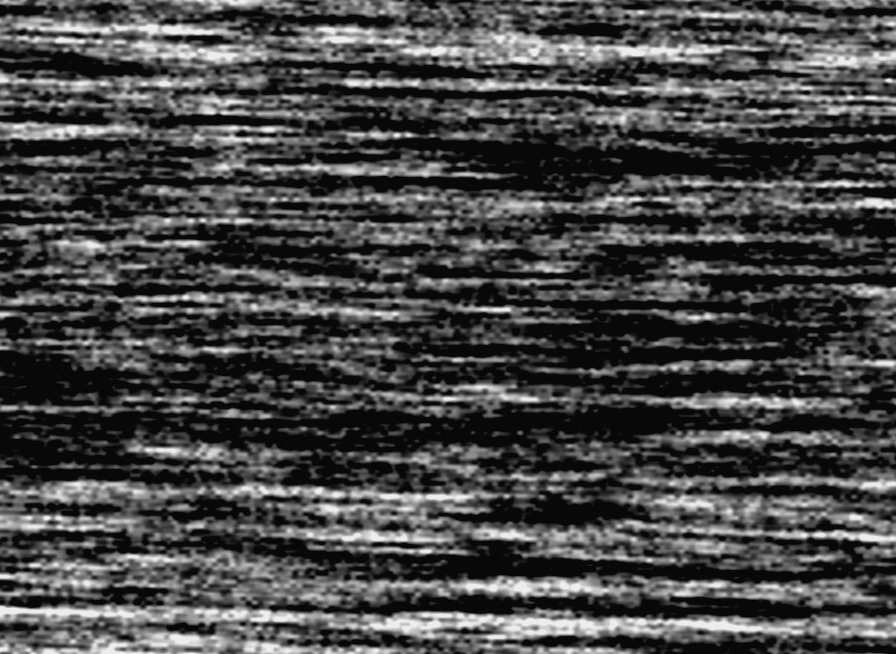
Give the GLSL for this texture, as a WebGL 2 fragment shader.

```glsl
#version 300 es
precision highp float;

#define BASE_LEVEL 0.165
#define EDGE_LIFT 0.22
#define FINE_STREAK 0.40
#define LONG_STREAK 0.34
#define SHORT_STREAK 0.24
#define GRAIN 0.28
#define BAND_CONTRAST 0.16
#define BAND_PERIOD 0.062
#define SLOPE_MIDDLE 0.010
#define SLOPE_EDGE 0.034
#define BLACK_FLOOR 0.03
#define WHITE_CEILING 0.93

uniform vec2 u_resolution;
out vec4 fragColor;

float hash(vec2 p) {
    return fract(sin(dot(p, vec2(127.1, 311.7))) * 43758.545);
}

// One row of smooth noise, shifted at random so that rows never line up
float rowNoise(float x, float row, float seed) {
    x += 37.0 * hash(vec2(row, seed + 0.5));
    float cell = floor(x);
    float t = smoothstep(0.0, 1.0, x - cell);
    float key = row + seed * 17.3;
    return mix(hash(vec2(cell, key)), hash(vec2(cell + 1.0, key)), t);
}

// Signed streak noise; size is the length and thickness of one streak
float streaks(vec2 p, vec2 size, float seed) {
    vec2 q = p / size;
    float row = floor(q.y);
    float t = smoothstep(0.0, 1.0, q.y - row);
    float n = mix(rowNoise(q.x, row, seed), rowNoise(q.x, row + 1.0, seed), t);
    return 2.0 * n - 1.0;
}

void main() {
    vec2 p = gl_FragCoord.xy / u_resolution.y;

    // Brighter, more tilted zones towards the top and bottom
    float edge = smoothstep(0.18, 0.42, abs(p.y - 0.56));
    vec2 q = p;
    q.y += mix(SLOPE_MIDDLE, SLOPE_EDGE, edge) * p.x;
    q.y += 0.003 * streaks(p, vec2(0.30, 0.12), 1.0);

    // Broad irregular bands
    float wander = streaks(q, vec2(1.1, 0.09), 2.0);
    float band = sin(6.2832 * (q.y / BAND_PERIOD + 0.35 * wander));

    // Streaks of several lengths, then fine grain
    float value = BASE_LEVEL + EDGE_LIFT * edge;
    value += BAND_CONTRAST * band * mix(0.25, 1.0, edge);
    value += LONG_STREAK * streaks(q, vec2(0.45, 0.013), 3.0);
    value += FINE_STREAK * streaks(q, vec2(0.12, 0.0085), 4.0);
    value += SHORT_STREAK * streaks(q, vec2(0.04, 0.0075), 5.0);
    value += GRAIN * streaks(p, vec2(0.009, 0.0065), 6.0);

    fragColor = vec4(vec3(clamp(value, BLACK_FLOOR, WHITE_CEILING)), 1.0);
}
```
